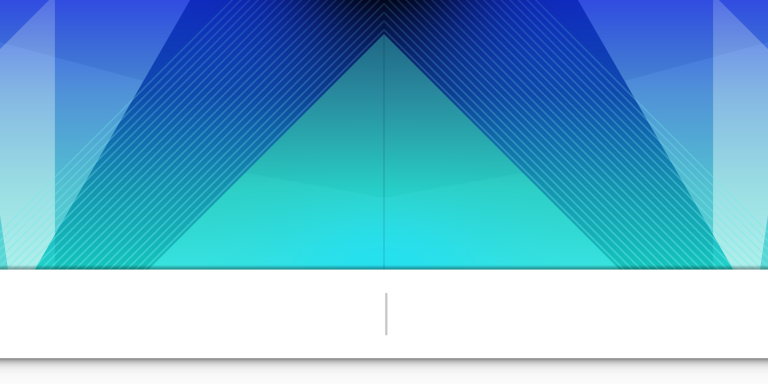
Reproduce this background procedurally as a WebGL 2 fragment shader.

```glsl
#version 300 es
precision highp float;
// Mirrored blue-to-cyan banner of translucent facets and pinstripes above a white bar.

uniform vec2 u_resolution;
out vec4 outColor;

// Antialiased half-plane: 1 where the signed distance is positive.
float side(float d) {
    float w = 0.75 / u_resolution.y;
    return smoothstep(-w, w, d);
}

// Four-stop vertical gradient with stops at 0, 0.35, 0.7 and 1.
vec3 ramp(vec3 a, vec3 b, vec3 c, vec3 d, float t) {
    vec3 col = mix(a, b, clamp(t / 0.35, 0.0, 1.0));
    col = mix(col, c, clamp((t - 0.35) / 0.35, 0.0, 1.0));
    return mix(col, d, clamp((t - 0.7) / 0.3, 0.0, 1.0));
}

// m: distance from the mirror axis, t: depth below the top edge.
vec3 banner(float m, float t) {
    float v = t / 0.7;
    float tent = m - t + 0.0885;
    float beam = side((m - 0.505 - 0.576 * t) * 0.866);
    float outside = side(tent * 0.707);

    // Dark band, darkest around the top centre
    vec3 band = ramp(vec3(0.06, 0.17, 0.76), vec3(0.06, 0.29, 0.68),
                     vec3(0.08, 0.58, 0.69), vec3(0.08, 0.77, 0.74), v);
    band *= 1.0 - 0.85 * exp(-5.5 * m * m / 0.35 - 3.5 * v);

    // Light outer beam and its paler edge strip
    vec3 light = ramp(vec3(0.19, 0.30, 0.88), vec3(0.28, 0.54, 0.81),
                      vec3(0.29, 0.72, 0.78), vec3(0.32, 0.82, 0.80), v);
    light += 0.035 * side(t - 0.19 + 0.27 * (m - 1.0) + 0.08);
    float strip = side(m - 0.857);
    float corner = max(side((m - t - 0.872) * 0.707),
                       side(m - 1.0 + 0.148 * (t - 0.56)));
    light = mix(light, vec3(0.93, 1.0, 0.98),
                strip * (1.0 - corner) * mix(0.2, 0.58, v));
    vec3 col = mix(band, light, beam);
    col += 0.05 * strip * (1.0 - beam);

    // Diagonal pinstripes parallel to the central triangle
    float period = 0.0225;
    float offset = abs(fract(tent / period) - 0.5) * period * 0.707;
    float stripe = 1.0 - smoothstep(0.001, 0.0035, offset);
    stripe *= outside * side(0.5 - tent);
    col = mix(col, vec3(0.45, 0.92, 0.92), stripe * mix(0.12, 0.42, v));

    // Central triangle with a faint facet and a cyan glow at its base
    vec3 inner = ramp(vec3(0.10, 0.32, 0.46), vec3(0.16, 0.54, 0.62),
                      vec3(0.16, 0.79, 0.75), vec3(0.20, 0.87, 0.86), v);
    inner = mix(inner, vec3(0.12, 0.86, 0.93),
                0.85 * exp(-12.0 * m * m - 18.0 * (1.0 - v) * (1.0 - v)));
    inner += 0.018 * side(t - 0.515 + 0.18 * m);
    col = mix(inner, col, outside);

    // Mirror seam and shaded lower rim
    col *= 1.0 - 0.09 * (1.0 - smoothstep(0.001, 0.0035, m));
    return col * (1.0 - 0.35 * smoothstep(0.688, 0.702, t));
}

void main() {
    vec2 p = gl_FragCoord.xy / u_resolution.y;
    float x = p.x - 0.5 * u_resolution.x / u_resolution.y;
    float t = 1.0 - p.y;

    // White bar with a short divider
    vec3 bar = vec3(1.0);
    float divider = side(0.003 - abs(x - 0.006)) * side(0.055 - abs(t - 0.818));
    bar = mix(bar, vec3(0.78), divider);

    // Drop shadow below the bar
    vec3 ground = vec3(0.985) - 0.52 * exp(-max(t - 0.933, 0.0) * 85.0);
    vec3 col = mix(bar, ground, side(t - 0.933));
    col = mix(banner(abs(x), t), col, side(t - 0.702));
    outColor = vec4(clamp(col, 0.0, 1.0), 1.0);
}
```
